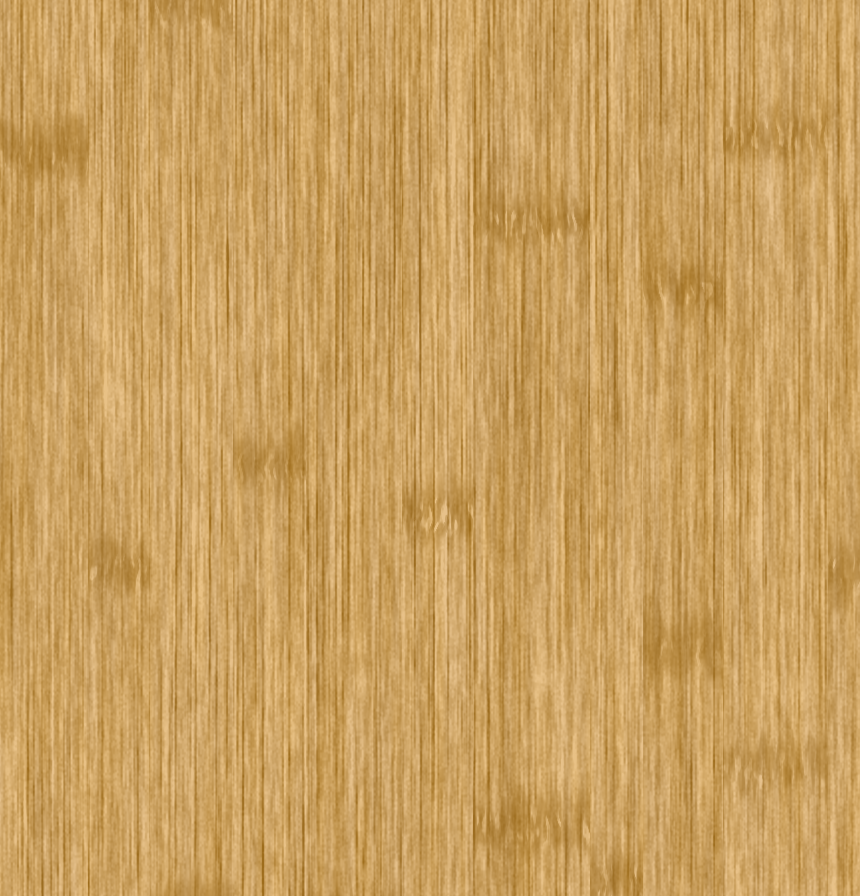
Reproduce this texture procedurally as a WebGL 2 fragment shader.

```glsl
#version 300 es
precision highp float;
precision highp int;

uniform vec2 u_resolution;
out vec4 fragColor;

const float STRIPS_PER_HEIGHT = 11.0;
const float NODE_PERIOD = 0.62;

// Integer hash, result in 0..1
float hash(vec2 cell, float seed) {
    uvec2 q = uvec2(ivec2(cell)) * uvec2(1597334673u, 3812015801u);
    uint n = q.x ^ q.y ^ (uint(int(seed)) * 2798796415u);
    n = (n ^ (n >> 16)) * 2246822519u;
    n = (n ^ (n >> 13)) * 3266489917u;
    return float((n ^ (n >> 16)) >> 8) / 16777216.0;
}

// Smooth variation along one column, each column starting at its own height
float strand(float column, float y, float seed) {
    y += 17.0 * hash(vec2(column, 91.0), seed);
    float row = floor(y);
    float below = hash(vec2(column, row), seed);
    float above = hash(vec2(column, row + 1.0), seed);
    return mix(below, above, smoothstep(0.0, 1.0, y - row));
}

// Staggered strands blended sideways, result in -1..1
float fibre(vec2 p, float seed) {
    float column = floor(p.x);
    float left = strand(column, p.y, seed);
    float right = strand(column + 1.0, p.y, seed);
    return 2.0 * mix(left, right, smoothstep(0.0, 1.0, p.x - column)) - 1.0;
}

// Thin separate lines that fade in and out along their length
float hairlines(vec2 p, float density, float width, float seed) {
    float column = floor(p.x * density);
    float centre = 0.25 + 0.5 * hash(vec2(column, 5.0), seed);
    float d = abs(p.x * density - column - centre) / density;
    float strength = smoothstep(0.3, 0.75, strand(column, p.y * 4.5, seed));
    strength *= 0.4 + 0.6 * strand(column, p.y * 60.0, seed + 1.0);
    return strength * (1.0 - smoothstep(0.15 * width, width, d));
}

float stripEdge(float index) {
    return index + 0.5 * (hash(vec2(index, 0.0), 3.0) - 0.5);
}

float stripIndex(float x) {
    float index = floor(x);
    if (x < stripEdge(index)) return index - 1.0;
    if (x >= stripEdge(index + 1.0)) return index + 1.0;
    return index;
}

// Tone change of the fibres, from soft bands to fine grain
float grainTone(vec2 p, float strip) {
    float seed = 20.0 + 9.0 * strip;
    p.x += 0.001 * fibre(vec2(strip, p.y * 2.0), 5.0);
    float tone = 0.28 * fibre(p * vec2(16.0, 2.6), seed);
    tone += 0.25 * fibre(p * vec2(80.0, 3.0), seed + 1.0);
    tone += 1.05 * fibre(p * vec2(290.0, 6.0), seed + 2.0);
    tone += 1.05 * fibre(p * vec2(400.0, 45.0), seed + 3.0);
    tone += 0.60 * fibre(p * vec2(450.0, 330.0), 11.0);
    float lineContrast = 1.0 + 0.6 * fibre(p * vec2(24.0, 3.0), seed + 7.0);
    float lines = 2.5 * hairlines(p, 135.0, 0.0020, seed + 4.0)
                + 1.7 * hairlines(p, 97.0, 0.0018, seed + 6.0)
                - 1.0 * hairlines(p, 90.0, 0.0022, seed + 8.0);
    return tone + lineContrast * (0.24 - lines);
}

// Dark bamboo joint with frayed ends, soft halo and pale flecks
float nodeTone(vec2 p, float strip) {
    float y = p.y / NODE_PERIOD + hash(vec2(strip, 1.0), 7.0);
    float row = floor(y);
    vec2 id = vec2(strip, row);
    float present = step(0.35, hash(id, 8.0));
    float centre = 0.5 + 0.4 * (hash(id, 9.0) - 0.5);
    float d = (y - row - centre) * NODE_PERIOD;
    float frayed = d + 0.018 * fibre(p * vec2(260.0, 22.0), 12.0)
                     + 0.006 * fibre(p * vec2(60.0, 9.0), 13.0);

    float halfHeight = mix(0.018, 0.032, hash(id, 10.0));
    float band = 1.0 - smoothstep(halfHeight * 0.5, halfHeight * 1.4, abs(frayed));
    float halo = exp(-abs(frayed) * (d > 0.0 ? 20.0 : 30.0));

    vec2 slanted = p + vec2(0.003 * fibre(p * vec2(45.0, 60.0), 14.0), 0.0);
    float streak = fibre(slanted * vec2(290.0, 55.0), 15.0);
    float fleck = smoothstep(0.15, 0.6, streak) - 0.35 * smoothstep(0.1, 0.6, -streak);
    float fleckZone = 1.0 - smoothstep(0.008, 0.028, abs(d + 0.006));
    float fleckAmount = mix(0.8, 2.6, hash(id, 16.0));
    return present * (fleckAmount * fleck * fleckZone - 1.15 * band - 0.38 * halo);
}

// Narrow shaded joint between neighbouring strips
float seamTone(float x, float strip) {
    float shade = 1.0 - smoothstep(0.0, 0.03, x - stripEdge(strip));
    return -0.7 * shade * hash(vec2(strip, 2.0), 17.0);
}

vec3 bambooColour(float tone, float tint) {
    const vec3 honey = vec3(0.793, 0.628, 0.372);
    const vec3 toneStep = vec3(0.052, 0.059, 0.074);
    const vec3 tintStep = vec3(0.006, -0.001, -0.020);
    return honey + toneStep * clamp(tone, -3.4, 2.2) + tintStep * tint;
}

void main() {
    vec2 p = gl_FragCoord.xy / u_resolution.y;
    float x = p.x * STRIPS_PER_HEIGHT;
    float strip = stripIndex(x);

    float tone = 0.16 + 0.4 * (hash(vec2(strip, 4.0), 6.0) - 0.5);
    float node = nodeTone(p, strip);
    tone += grainTone(p, strip) * mix(1.0, 0.6, clamp(-node, 0.0, 1.0));
    tone += node + seamTone(x, strip);

    float tint = fibre(p * vec2(120.0, 8.0), 18.0);
    fragColor = vec4(bambooColour(tone, tint), 1.0);
}
```
